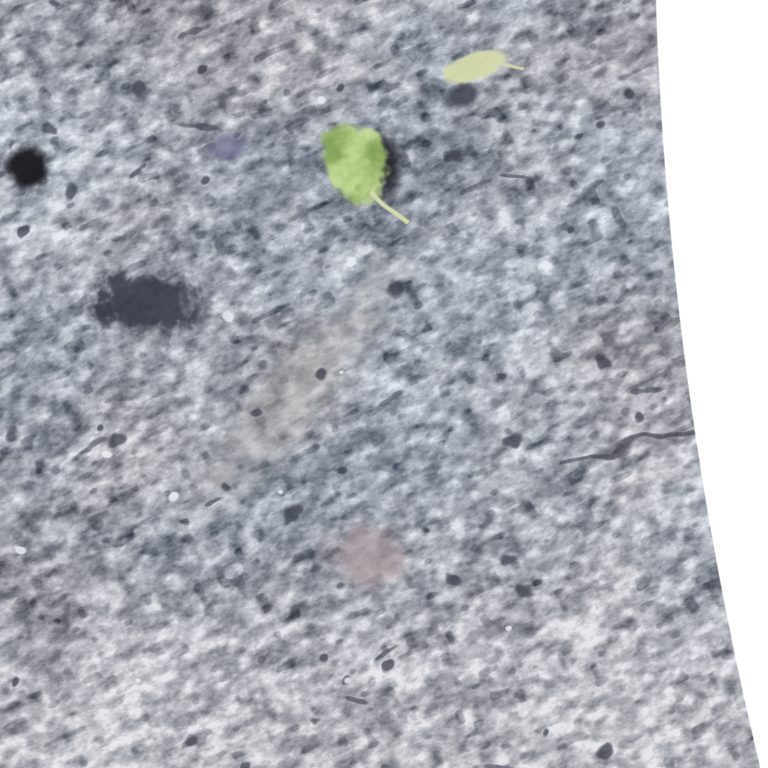
Reproduce this texture procedurally as a three.js fragment shader.

```glsl
// Weathered grey stone slab with fallen leaves, stains and chips beside a curved white edge.
varying vec2 vUv;

const vec3 DEEP = vec3(0.32, 0.33, 0.37);
const vec3 PALE = vec3(0.85, 0.85, 0.87);
const vec3 COOL = vec3(-0.022, 0.0, 0.018);
const vec3 SAND = vec3(0.73, 0.72, 0.71);
const vec3 SOOT = vec3(0.22, 0.23, 0.28);
const vec3 HOLE = vec3(0.10, 0.10, 0.12);
const vec3 LEAF_DARK = vec3(0.53, 0.65, 0.35);
const vec3 LEAF_LIGHT = vec3(0.77, 0.86, 0.58);
const vec3 STRAW = vec3(0.83, 0.85, 0.67);
const vec3 ROSE = vec3(0.66, 0.58, 0.60);
const vec3 VIOLET = vec3(0.43, 0.43, 0.56);
const vec3 CHIP = vec3(0.92, 0.94, 0.96);
const float GRAIN_ANGLE = 0.45;
const vec2 GRAIN_SCALE = vec2(52.0, 80.0);
const float GRAIN_CONTRAST = 1.4;
const float STAIN_CONTRAST = 0.5;
const float EDGE_SOFT = 0.0013;

float hash(vec2 p) {
  vec3 q = fract(p.xyx * 0.1031);
  q += dot(q, q.yzx + 33.33);
  return fract((q.x + q.y) * q.z);
}

vec2 turn(vec2 p, float a) {
  float c = cos(a), s = sin(a);
  return vec2(c * p.x + s * p.y, c * p.y - s * p.x);
}

float noise(vec2 p) {
  vec2 i = floor(p), f = fract(p);
  f = f * f * (3.0 - 2.0 * f);
  return mix(mix(hash(i), hash(i + vec2(1.0, 0.0)), f.x),
             mix(hash(i + vec2(0.0, 1.0)), hash(i + 1.0), f.x), f.y);
}

float fbm(vec2 p) {
  float sum = 0.0, gain = 0.5;
  for (int i = 0; i < 4; i++) {
    sum += gain * noise(p);
    p = turn(p, 0.35) * 1.9 + 17.3;
    gain *= 0.58;
  }
  return sum / 1.06;
}

// Ragged ellipse mask
float blob(vec2 p, vec2 center, vec2 radii, float angle, float ragged, float soft) {
  float d = length(turn(p - center, angle) / radii);
  d += ragged * (fbm(p * 45.0 + 9.0) - 0.5);
  return 1.0 - smoothstep(1.0 - soft, 1.0 + soft, d);
}

// Slightly wavering line mask
float strand(vec2 p, vec2 a, vec2 b, float width, float waver) {
  p += waver * (vec2(noise(p * 30.0), noise(p * 30.0 + 50.0)) - 0.5);
  float h = clamp(dot(p - a, b - a) / dot(b - a, b - a), 0.0, 1.0);
  return 1.0 - smoothstep(0.3 * width, width, length(p - a - h * (b - a)));
}

// Sparse jittered flecks, one candidate per cell
float flecks(vec2 p, float cells, float share, float size, float stretch, float seed) {
  vec2 home = floor(p * cells);
  float mask = 0.0;
  for (int y = -1; y <= 1; y++) for (int x = -1; x <= 1; x++) {
    vec2 id = home + vec2(float(x), float(y)) + seed;
    vec2 center = (id - seed + vec2(hash(id + 3.1), hash(id + 7.7))) / cells;
    float r = size * mix(0.5, 1.2, hash(id + 11.9));
    float angle = GRAIN_ANGLE + 1.6 * (hash(id + 5.3) - 0.5);
    float d = length(turn(p - center, angle) / vec2(r * stretch, r));
    d += 0.9 * (noise(p * 110.0 + seed) - 0.5);
    mask = max(mask, step(hash(id), share) * (1.0 - smoothstep(0.55, 1.25, d)));
  }
  return mask;
}

vec3 stone(vec2 p) {
  vec2 g = turn(p, GRAIN_ANGLE) * GRAIN_SCALE;
  float tone = 0.64 + GRAIN_CONTRAST * (fbm(g) - 0.5);
  tone += STAIN_CONTRAST * (fbm(p * 5.0 + 4.0) - 0.5);
  tone += 0.10 * smoothstep(0.33, 0.05, p.y);
  tone -= 0.05 * blob(p, vec2(0.1, 0.42), vec2(0.3, 0.2), 0.0, 0.4, 0.6);
  tone -= 0.32 * smoothstep(0.68, 0.9, noise(g * 1.15 + 80.0));
  vec3 color = mix(DEEP, PALE, clamp(tone, -0.15, 1.1));
  color += COOL * smoothstep(0.3, 0.65, fbm(p * 4.0 + 31.0)) * smoothstep(0.05, 0.4, p.y);
  float band = blob(p, vec2(0.385, 0.49), vec2(0.19, 0.04), 0.88, 0.9, 0.6);
  return mix(color, SAND, 0.5 * band);
}

void main() {
  vec2 p = vUv;
  vec3 color = stone(p);

  // Scattered pits, scratches and bright chips
  color = mix(color, SOOT, 0.7 * flecks(p, 15.0, 0.2, 0.008, 1.4, 20.0));
  color = mix(color, SOOT, 0.55 * flecks(p, 9.0, 0.16, 0.004, 6.0, 60.0));
  color = mix(color, CHIP, 0.85 * flecks(p, 11.0, 0.13, 0.006, 1.2, 90.0));
  color = mix(color, SOOT, 0.6 * strand(p, vec2(0.73, 0.39), vec2(0.90, 0.44), 0.004, 0.025));

  // Stains and holes
  color = mix(color, ROSE, 0.65 * blob(p, vec2(0.48, 0.275), vec2(0.05, 0.036), 0.0, 0.8, 0.4));
  color = mix(color, VIOLET, 0.7 * blob(p, vec2(0.297, 0.807), vec2(0.025, 0.016), 0.2, 0.7, 0.4));
  color = mix(color, SOOT, 0.88 * blob(p, vec2(0.19, 0.605), vec2(0.066, 0.038), -0.15, 1.1, 0.25));
  color = mix(color, HOLE, 0.95 * blob(p, vec2(0.035, 0.781), vec2(0.027), 0.0, 0.7, 0.35));

  // Leaves with shadows and stems
  color = mix(color, HOLE, 0.8 * blob(p, vec2(0.502, 0.785), vec2(0.019, 0.04), 0.0, 0.8, 0.5));
  color = mix(color, SOOT, 0.8 * blob(p, vec2(0.604, 0.877), vec2(0.023, 0.013), 0.4, 0.8, 0.4));
  vec3 leaf = mix(LEAF_DARK, LEAF_LIGHT, smoothstep(0.2, 0.75, fbm(p * 35.0)));
  color = mix(color, leaf, 0.95 * blob(p, vec2(0.462, 0.788), vec2(0.042, 0.052), 0.2, 0.6, 0.13));
  color = mix(color, STRAW, 0.95 * blob(p, vec2(0.618, 0.913), vec2(0.042, 0.017), 0.35, 0.5, 0.15));
  color = mix(color, STRAW, strand(p, vec2(0.485, 0.75), vec2(0.534, 0.712), 0.0045, 0.01));
  color = mix(color, STRAW, 0.9 * strand(p, vec2(0.65, 0.918), vec2(0.68, 0.911), 0.003, 0.005));

  // Curved slab edge
  float drop = 1.0 - p.y;
  float edge = 0.854 + 0.032 * drop + 0.104 * drop * drop;
  color = mix(color, vec3(1.0), smoothstep(-EDGE_SOFT, EDGE_SOFT, p.x - edge));
  gl_FragColor = vec4(clamp(color, 0.0, 1.0), 1.0);
}
```
